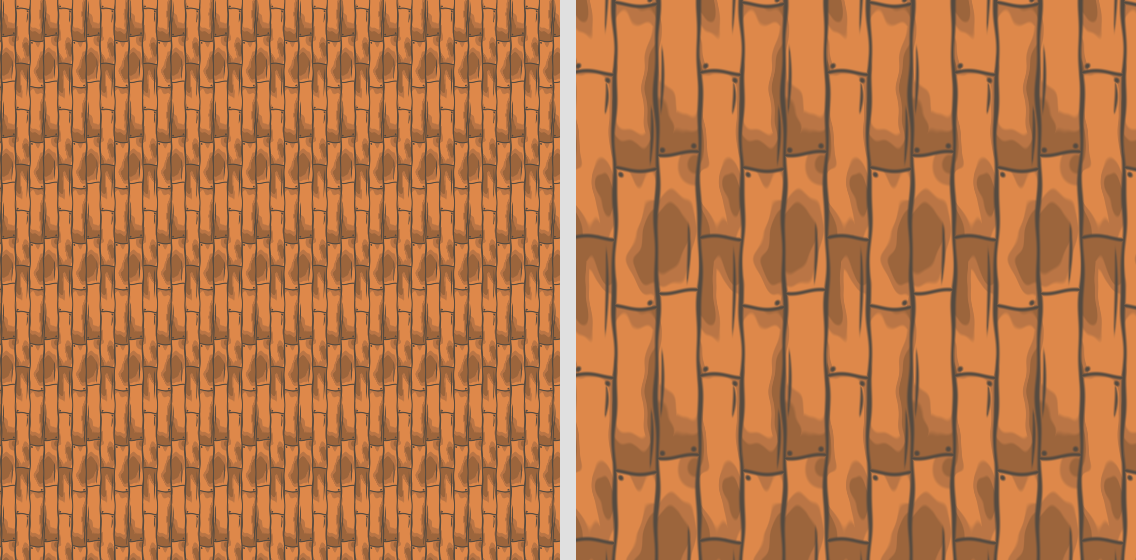
Left: the whole. Right: its middle third, enlarged.
Give the GLSL for this texture, as a three.js fragment shader.

```glsl
varying vec2 vUv;

const float TAU = 6.28318;
const float PLANKS_ACROSS = 39.6;
const float TILE_HEIGHT = 7.146;
const float LONG_LENGTH = 3.89;
const float SOFT = 0.04;

const vec3 LIGHT_WOOD = vec3(0.87, 0.535, 0.29);
const vec3 MID_WOOD = vec3(0.73, 0.46, 0.27);
const vec3 BROWN_WOOD = vec3(0.61, 0.395, 0.235);
const vec3 LINE_COLOR = vec3(0.33, 0.29, 0.25);

vec2 gradientAt(vec2 cell) {
  float angle = TAU * fract(sin(dot(cell, vec2(12.99, 78.23))) * 4375.85);
  return vec2(cos(angle), sin(angle));
}

float gradientNoise(vec2 p) {
  vec2 i = floor(p);
  vec2 f = p - i;
  vec2 w = f * f * f * (f * (f * 6.0 - 15.0) + 10.0);
  vec2 e = vec2(1.0, 0.0);
  float a = dot(gradientAt(i), f);
  float b = dot(gradientAt(i + e), f - e);
  float c = dot(gradientAt(i + e.yx), f - e.yx);
  float d = dot(gradientAt(i + 1.0), f - 1.0);
  return mix(mix(a, b, w.x), mix(c, d, w.x), w.y);
}

float stroke(float dist, float halfWidth) {
  return 1.0 - smoothstep(halfWidth - SOFT, halfWidth + SOFT, dist);
}

// Sideways drift of a seam, periodic over one tile
float seamDrift(float y, float id) {
  float a = TAU * y / TILE_HEIGHT;
  return 0.025 * sin(a * 2.0 + id * 2.1) + 0.015 * sin(a * 5.0 + id * 4.3);
}

// Shade depth: a bright rounded body with an oval shadow over it (xy centre, zw radii)
float shadeDepth(vec2 p, vec4 body, vec4 shadow, float grain, float seed) {
  float streak = gradientNoise(p * vec2(2.3, 0.85) + seed * vec2(7.3, 3.7));
  p.x += 0.18 * gradientNoise(p * vec2(0.7, 1.6) + seed * 5.1);
  vec2 b = (p - body.xy) / body.zw;
  b *= b;
  float outside = sqrt(length(b)) - 1.0;
  float inside = 1.0 - length((p - shadow.xy) / shadow.zw);
  return max(outside, inside) + grain * streak;
}

// Vertical crack that tapers at both ends
float crack(vec2 p, float x, float top, float bottom) {
  float t = clamp((p.y - top) / (bottom - top), 0.0, 1.0);
  float bend = 0.03 * sin(t * 4.0);
  float dist = length(p - vec2(x + bend, mix(top, bottom, t)));
  return stroke(dist, 0.035 * sin(t * 3.1416)) * smoothstep(0.0, 0.15, t) * smoothstep(1.0, 0.85, t);
}

float nail(vec2 p, vec2 center) {
  return stroke(length(p - center), 0.06);
}

void main() {
  // Three columns per tile, each with one long and one short plank
  vec2 q = vec2(vUv.x, 1.0 - vUv.y) * PLANKS_ACROSS - vec2(1.107, 0.624);
  float column = mod(floor(q.x), 3.0);
  float x = fract(q.x);
  float start = column < 0.5 ? 0.0 : (column < 1.5 ? 5.53 : 5.16);
  float bow = 0.05 * sin(x * 4.5 + column * 2.0);
  float y = mod(q.y - start + bow, TILE_HEIGHT);
  bool isLong = y < LONG_LENGTH;
  float len = isLong ? LONG_LENGTH : TILE_HEIGHT - LONG_LENGTH;
  vec2 p = vec2(x, isLong ? y : y - LONG_LENGTH);

  // Shading, cracks and nails of each plank kind
  float depth;
  float ink = 0.0;
  if (column < 0.5) {
    if (isLong) {
      depth = shadeDepth(p, vec4(0.5, 1.6, 0.42, 2.0), vec4(0.85, 3.0, 0.3, 1.2), 0.9, 1.0);
      ink = max(crack(p, 0.8, 0.15, 1.0), nail(p, vec2(0.84, 0.15)));
    } else {
      depth = shadeDepth(p, vec4(0.55, 2.3, 0.46, 1.2), vec4(0.1, 1.0, 0.4, 1.6), 0.8, 2.0);
      ink = max(crack(p, 0.8, 0.1, 2.4), nail(p, vec2(0.15, len - 0.13)));
    }
  } else if (column < 1.5) {
    if (isLong) {
      depth = shadeDepth(p, vec4(0.45, 1.55, 0.5, 1.25), vec4(1.0, 2.2, 0.35, 1.8), 0.35, 3.0);
      ink = crack(p, 0.86, 2.3, 3.85);
    } else {
      depth = shadeDepth(p, vec4(0.45, 1.6, 0.5, 1.6), vec4(0.9, 1.9, 0.45, 1.2), 0.5, 4.0);
      ink = max(nail(p, vec2(0.15, 0.15)), nail(p, vec2(0.84, len - 0.13)));
    }
  } else {
    if (isLong) {
      depth = shadeDepth(p, vec4(0.52, 1.4, 0.5, 1.6), vec4(0.0, 3.4, 0.5, 1.3), 0.25, 5.0);
      ink = max(nail(p, vec2(0.13, len - 0.13)), nail(p, vec2(0.87, len - 0.13)));
      ink = max(ink, crack(p, 0.11, 1.2, 3.0));
    } else {
      depth = shadeDepth(p, vec4(0.5, 1.6, 0.6, 1.9), vec4(0.3, 2.0, 0.6, 1.1), 0.3, 6.0);
      depth = max(depth, 0.5 - length((p - vec2(0.9, 0.3)) / vec2(0.8, 1.0)));
      ink = crack(p, 0.73, 1.6, 3.2);
    }
  }

  // Seams between columns and joints between plank ends
  float left = abs(x - seamDrift(q.y, column));
  float right = abs(x - 1.0 - seamDrift(q.y, mod(column + 1.0, 3.0)));
  float seamWidth = 0.048 + 0.012 * sin(TAU * q.y / TILE_HEIGHT * 3.0);
  ink = max(ink, stroke(min(left, right), seamWidth));
  ink = max(ink, stroke(min(p.y, len - p.y), 0.04));

  // Flat tones under the ink
  vec3 color = mix(LIGHT_WOOD, MID_WOOD, smoothstep(-0.05, 0.05, depth));
  color = mix(color, BROWN_WOOD, smoothstep(0.23, 0.33, depth));
  gl_FragColor = vec4(mix(color, LINE_COLOR, ink), 1.0);
}
```
